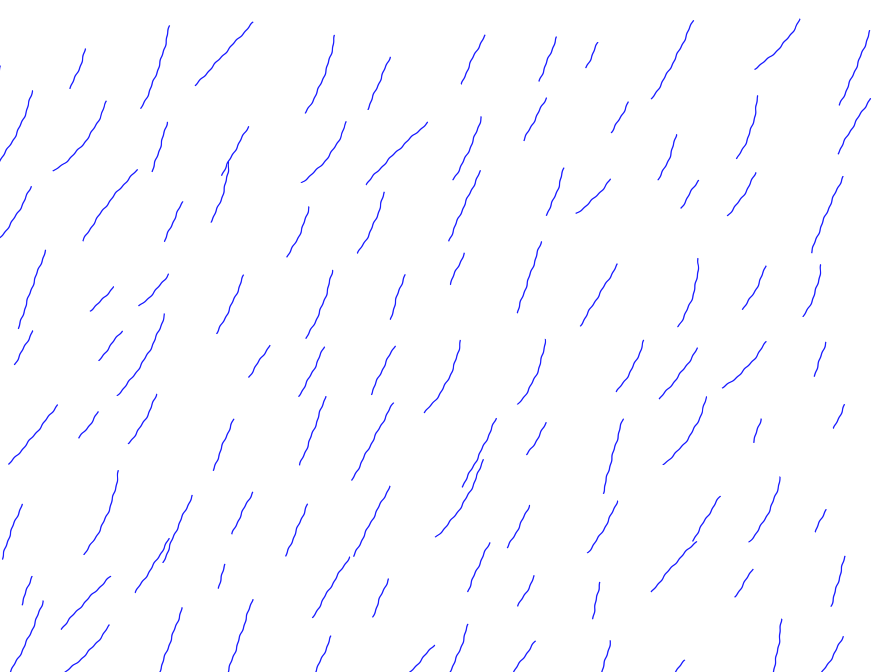
This pattern is drawn by a Shadertoy shader. Its source:

```glsl
// Sparse slanted pen strokes in thin blue ink on white paper.
// Each cell of a jittered grid holds one stroke: a short segment in its own
// rotated frame, bent by a parabola and roughened by layered sines.

vec4 hash4(vec2 cell) {
    vec4 h = fract(cell.xyxy * vec4(0.1031, 0.1030, 0.0973, 0.1099));
    h += dot(h, h.wzxy + 33.33);
    return fract((h.xxyz + h.yzzw) * h.zywx);
}

// Distance from q, measured from the stroke's middle, to its bent line
float strokeDistance(vec2 q, vec4 rnd, vec4 rnd2) {
    float angle = radians(42.0 + 20.0 * (rnd.x + rnd.y));
    float halfLength = mix(0.018, 0.070, rnd2.x);
    vec2 dir = vec2(cos(angle), sin(angle));
    float along = dot(q, dir);
    float across = dot(q, vec2(-dir.y, dir.x));

    // Gentle bow, mostly steeper toward the top, with a shaky hand
    float bow = mix(-1.5, 3.0, rnd2.y) * along * along;
    float shake = 0.0007 * sin(along * 160.0 + 6.28 * rnd2.z)
                + 0.0004 * sin(along * 390.0 + 6.28 * rnd2.w);
    return length(vec2(across - bow - shake, max(abs(along) - halfLength, 0.0)));
}

void mainImage(out vec4 fragColor, in vec2 fragCoord) {
    const float rows = 9.0;
    float pixel = 1.0 / iResolution.y;
    vec2 extent = rows * iResolution.xy * pixel;
    vec2 grid = rows * fragCoord * pixel + vec2(0.3, 0.35);
    vec2 base = floor(grid);

    // Nearest stroke among the neighbouring cells
    float dist = 1.0;
    for (int y = -1; y <= 1; y++) {
        for (int x = -1; x <= 1; x++) {
            vec2 cell = base + vec2(x, y);
            // Leave a margin along the top and right edges
            if (any(greaterThan(cell + 0.99, extent))) continue;
            vec4 rnd = hash4(cell + 17.0);
            vec4 rnd2 = hash4(cell + 71.0);
            vec2 middle = cell + 0.5 + 0.56 * (rnd.zw - 0.5);
            dist = min(dist, strokeDistance((grid - middle) / rows, rnd, rnd2));
        }
    }

    // Hairline: never narrower than the pixel filter, but paler when widened
    float reach = max(1.3 * pixel, 0.0017);
    float ink = min(1.0, 0.00176 / reach) * (1.0 - smoothstep(0.0, reach, dist));

    vec3 paper = vec3(1.0);
    vec3 blue = vec3(0.0, 0.01, 1.0);
    fragColor = vec4(mix(paper, blue, ink), 1.0);
}
```
